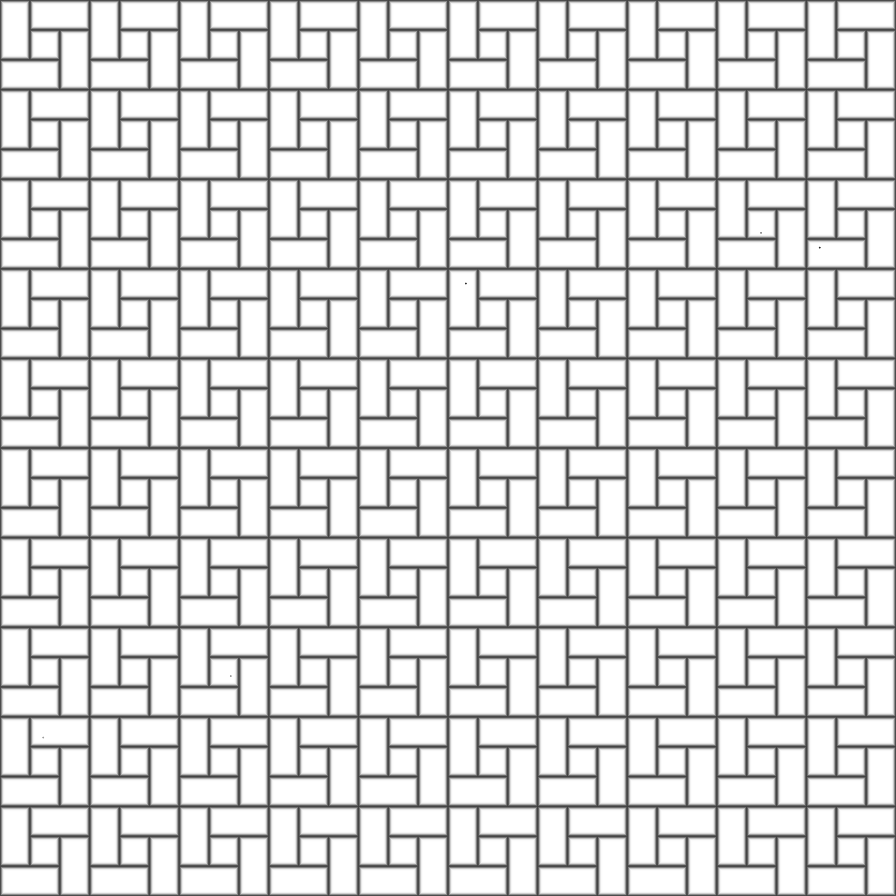
This pattern is drawn by a WebGL 2 fragment shader. Its source:

```glsl
#version 300 es
precision highp float;
// Pinwheel paving: every square repeat holds four 1x2 bricks turning around
// a 1x1 centre. One joint is rotated four times, joined to the square border,
// and the distance to the nearest joint is shaded with a soft bell profile.

#define REPEATS 10.0          // pinwheels across and down
#define JOINT_SOFTNESS 0.072  // bell width, in brick widths
#define JOINT_DEPTH 0.74      // darkness at the middle of a joint
#define SPECK_CHANCE 0.005    // share of unit squares with a speck
#define SPECK_RADIUS 0.03     // in brick widths
#define BRICK_COLOR vec3(1.0)

uniform vec2 u_resolution;
out vec4 fragColor;

const float UNITS = 3.0;      // brick widths per repeat

vec3 hash3(vec2 cell) {
    vec3 h = fract(cell.xyx * vec3(0.1031, 0.1030, 0.0973));
    h += dot(h, h.yxz + 33.33);
    return fract((h.xxy + h.yzz) * h.zyx);
}

// Distance from q, centred in its repeat, to the nearest joint
float jointDistance(vec2 q) {
    vec2 border = 0.5 * UNITS - abs(q);
    float nearest = min(border.x, border.y);
    for (int arm = 0; arm < 4; arm++) {
        // Vertical joint at x = -0.5, from y = -0.5 up to the border
        vec2 offset = vec2(q.x + 0.5, q.y - clamp(q.y, -0.5, 1.5));
        nearest = min(nearest, length(offset));
        q = vec2(-q.y, q.x);
    }
    return nearest;
}

// Rare small specks, each kept inside its own unit square
float speckCover(vec2 p, float pixel) {
    vec2 cell = floor(p);
    vec3 place = hash3(cell + 7.0);
    vec3 choice = hash3(cell + 91.0);
    float d = length(fract(p) - mix(vec2(0.2), vec2(0.8), place.xy));
    float dot1 = 1.0 - smoothstep(-0.5 * pixel, 0.5 * pixel, d - SPECK_RADIUS);
    return dot1 * step(choice.x, SPECK_CHANCE) * mix(0.15, 0.9, place.z);
}

void main() {
    // Position in brick widths
    vec2 p = gl_FragCoord.xy / u_resolution * REPEATS * UNITS;
    float pixel = REPEATS * UNITS / min(u_resolution.x, u_resolution.y);

    // Soft joints, never narrower than the pixel grid can show
    vec2 q = mod(p, UNITS) - 0.5 * UNITS;
    float softness = max(JOINT_SOFTNESS, 0.6 * pixel);
    float t = jointDistance(q) / softness;
    float depth = JOINT_DEPTH * JOINT_SOFTNESS / softness;
    float joint = depth * exp(-t * t);

    vec3 color = BRICK_COLOR * (1.0 - joint);
    color *= 1.0 - speckCover(p, pixel);
    fragColor = vec4(color, 1.0);
}
```
